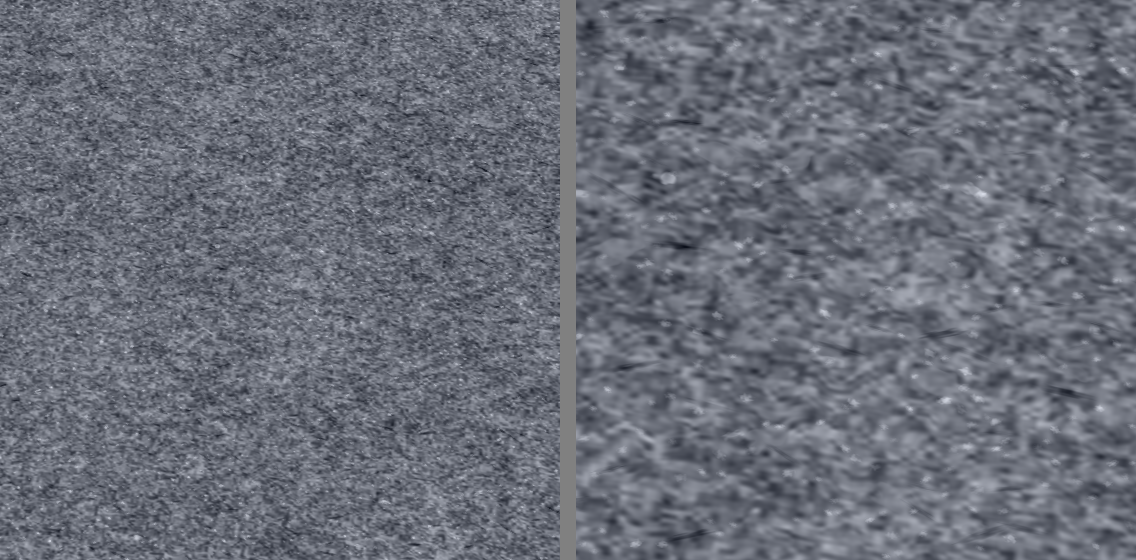
Left: the whole. Right: its middle third, enlarged.
Reproduce this texture procedurally as a WebGL 1 fragment shader.

```glsl
precision highp float;
// Blue-grey asphalt: fine slanted grain, pale stone chips and thin dark crevices.

uniform vec2 u_resolution;

#define BASE_TONE 0.420
#define TINT vec3(-0.016, 0.0, 0.042)
#define SLANT 0.14
#define GRAIN_SCALE vec2(135.0, 225.0)
#define GRAIN_CONTRAST 0.24
#define GRIT_CONTRAST 0.21
#define CLUMP_CONTRAST 0.13
#define PATCH_CONTRAST 0.06
#define SPECK_GLOW 0.24
#define CHIP_GLOW 0.12
#define CREVICE_DEPTH 0.19
#define EDGE 0.0013

vec2 hash2(vec2 p) {
  vec3 q = fract(p.xyx * vec3(0.1031, 0.1030, 0.0973));
  q += dot(q, q.yzx + 33.33);
  return fract((q.xx + q.yz) * q.zy);
}

// Value noise centred on zero
float noise(vec2 p) {
  vec2 cell = floor(p);
  vec2 f = fract(p);
  f = f * f * (3.0 - 2.0 * f);
  float low = mix(hash2(cell).x, hash2(cell + vec2(1.0, 0.0)).x, f.x);
  float high = mix(hash2(cell + vec2(0.0, 1.0)).x, hash2(cell + 1.0).x, f.x);
  return mix(low, high, f.y) - 0.5;
}

// Scattered ragged ellipses, one candidate per cell; returns weighted coverage
float scatter(vec2 p, float cells, float share, float radius, float aspect, float seed) {
  vec2 home = floor(p * cells);
  float cover = 0.0;
  for (int j = -1; j <= 1; j++) {
    for (int i = -1; i <= 1; i++) {
      vec2 cell = home + vec2(float(i), float(j));
      vec2 place = hash2(cell + seed);
      vec2 trait = hash2(cell + seed + 37.0);
      vec2 choice = hash2(cell + seed + 91.0);
      float size = radius * mix(0.45, 1.0, trait.x * trait.x);
      float turn = (trait.y - 0.5) * 0.9;
      vec2 d = p - (cell + place) / cells;
      d = vec2(d.x * cos(turn) + d.y * sin(turn), d.y * cos(turn) - d.x * sin(turn));
      d.y *= aspect;
      float ragged = 0.9 * noise(d / size * 1.7 + cell * 7.0 + seed);
      float dist = length(d) - size * (1.0 + ragged);
      float soft = EDGE * aspect;
      float shape = 1.0 - smoothstep(-soft, soft, dist);
      cover = max(cover, shape * step(choice.x, share) * mix(0.4, 1.0, choice.y));
    }
  }
  return cover;
}

void main() {
  vec2 uv = gl_FragCoord.xy / u_resolution.y;

  // Ground recedes gently towards the top, and the grain dips to the right
  vec2 ground = vec2((uv.x - 0.5) * mix(0.88, 1.12, uv.y), uv.y * (0.85 + 0.16 * uv.y));
  float c = sqrt(1.0 - SLANT * SLANT);
  vec2 p = vec2(ground.x * c - ground.y * SLANT, ground.x * SLANT + ground.y * c) + 2.0;

  // Layers of grain, from broad patches to grit
  float clump = noise(p * vec2(52.0, 90.0) + 11.0);
  vec2 bent = p + 0.004 * vec2(clump, noise(p * 60.0 + 47.0));
  float tone = BASE_TONE;
  tone += PATCH_CONTRAST * noise(p * vec2(5.0, 9.0));
  tone += PATCH_CONTRAST * noise(p * vec2(17.0, 30.0) + 5.0);
  tone += CLUMP_CONTRAST * clump;
  tone += GRAIN_CONTRAST * noise(bent * GRAIN_SCALE);
  tone += GRIT_CONTRAST * noise(bent.yx * GRAIN_SCALE.yx * 1.55 + 23.0);

  // Chips flatten the grain beneath them
  float chips = scatter(p, 20.0, 0.34, 0.015, 2.0, 13.0);
  float stones = scatter(p, 5.0, 0.10, 0.030, 1.8, 59.0);
  tone = mix(tone, BASE_TONE + CHIP_GLOW, 0.55 * chips);
  tone = mix(tone, BASE_TONE + 1.5 * CHIP_GLOW, 0.8 * stones);

  // Dark crevices and bright specks
  tone -= CREVICE_DEPTH * scatter(p, 42.0, 0.22, 0.012, 6.0, 71.0);
  tone += SPECK_GLOW * scatter(p, 88.0, 0.30, 0.0030, 1.6, 29.0);
  tone += SPECK_GLOW * scatter(p, 19.0, 0.16, 0.0075, 2.2, 83.0);

  gl_FragColor = vec4(clamp(vec3(tone) + TINT, 0.0, 1.0), 1.0);
}
```
